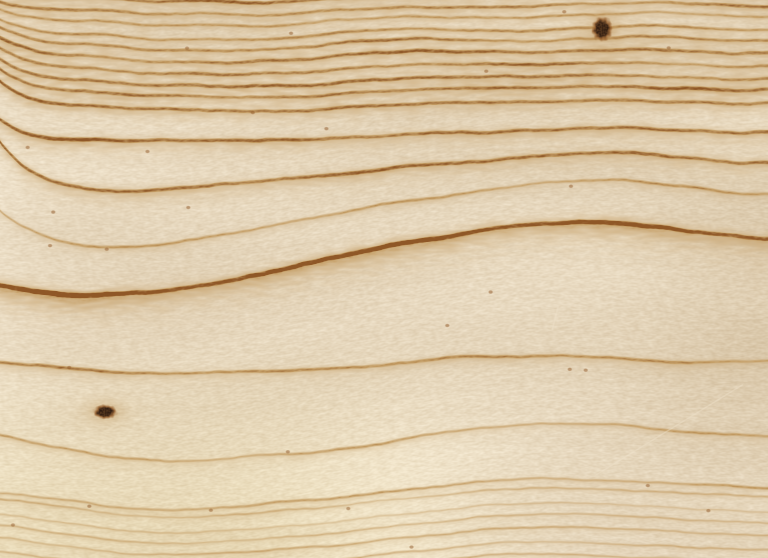
This texture is drawn by a Shadertoy shader. Its source:

```glsl
const vec3 PALE  = vec3(0.94, 0.89, 0.80);
const vec3 DEEP  = vec3(0.84, 0.765, 0.645);
const vec3 HONEY = vec3(0.77, 0.62, 0.40);
const vec3 BROWN = vec3(0.56, 0.34, 0.15);
const vec3 BARK  = vec3(0.20, 0.12, 0.07);

float hash(vec2 p) {
    vec3 q = fract(vec3(p.xyx) * 0.1031);
    q += dot(q, q.yzx + 33.33);
    return fract((q.x + q.y) * q.z);
}

vec2 gradientAt(vec2 cell) {
    float angle = 6.2832 * hash(cell);
    return vec2(cos(angle), sin(angle));
}

// Gradient noise, roughly -0.7 to 0.7
float noise(vec2 p) {
    vec2 i = floor(p), f = p - i;
    vec2 u = f * f * f * (f * (f * 6.0 - 15.0) + 10.0);
    vec2 e = vec2(0.0, 1.0);
    float low  = mix(dot(gradientAt(i), f), dot(gradientAt(i + e.yx), f - e.yx), u.x);
    float high = mix(dot(gradientAt(i + e.xy), f - e.xy), dot(gradientAt(i + e.yy), f - e.yy), u.x);
    return mix(low, high, u.y);
}

// Height of a growth line: a dip on the left, a long rise, a hook at the edge
float ringHeight(float x, float base, float swell, float hook) {
    float dip = 1.0 - smoothstep(0.15, 0.75, x) + 0.2 * smoothstep(0.75, 1.0, x);
    float rate = mix(5.0, 20.0, smoothstep(0.3, 0.6, base));
    float wobble = 0.014 * noise(vec2(x * 4.0, base * 6.0))
                 + 0.005 * noise(vec2(x * 13.0, base * 9.0))
                 + 0.0015 * noise(vec2(x * 60.0, base * 90.0));
    return base - swell * dip + hook * exp(-x * rate) + wobble;
}

// Narrow dark line with a crisp upper side and a stain fading downwards
float ringTone(float depth, float strength, float spread, float aa) {
    float halfWidth = 0.0012 + 0.0025 * strength;
    float line = 1.0 - smoothstep(halfWidth - aa, halfWidth + aa, abs(depth));
    float stain = exp(-max(depth, 0.0) / spread) * exp(min(depth, 0.0) / (0.35 * spread));
    return strength * (0.5 * line + 0.5 * stain);
}

float addRing(float tone, vec2 uv, vec4 ring, float aa) {
    float depth = ringHeight(uv.x, ring.x, ring.y, ring.z) - uv.y;
    float strength = ring.w * (1.0 + 0.55 * noise(vec2(uv.x * 5.0, ring.x * 70.0)));
    float spread = 0.004 + 0.014 * ring.w * ring.w;
    spread *= 1.0 + 0.7 * noise(vec2(uv.x * 40.0, uv.y * 150.0));
    return 1.0 - (1.0 - tone) * (1.0 - clamp(ringTone(depth, strength, spread, aa), 0.0, 1.0));
}

vec3 addKnot(vec3 color, vec2 offset, vec2 radius) {
    float d = length(offset / radius) + 0.25 * noise(offset * 130.0);
    color = mix(color, HONEY, 0.55 * exp(-0.9 * max(d - 0.8, 0.0)));
    color = mix(color, BROWN, 0.8 * (1.0 - smoothstep(0.9, 1.4, d)));
    float core = 1.0 - smoothstep(0.65, 1.05, d);
    return mix(color, BARK, core * (0.85 + 0.4 * noise(offset * 260.0)));
}

float scratch(vec2 p, vec2 a, vec2 b, float width) {
    vec2 ab = b - a;
    float t = clamp(dot(p - a, ab) / dot(ab, ab), 0.0, 1.0);
    return 1.0 - smoothstep(0.0, width, length(p - a - t * ab));
}

// Sparse tiny pores, one candidate per cell
float pores(vec2 p) {
    vec2 cell = floor(p);
    vec2 center = 0.3 + 0.4 * vec2(hash(cell + 3.0), hash(cell + 11.0));
    float d = length((p - cell - center) * vec2(0.8, 1.0));
    return step(0.965, hash(cell)) * (1.0 - smoothstep(0.04, 0.12, d));
}

void mainImage(out vec4 fragColor, in vec2 fragCoord) {
    vec2 uv = fragCoord / iResolution.xy;
    float aspect = iResolution.x / iResolution.y;
    vec2 p = vec2(uv.x * aspect, uv.y);
    float aa = 1.0 / iResolution.y;

    // Base wood: broad bands, light pools and short fibres
    float flow = uv.y + 0.08 * (1.0 - smoothstep(0.15, 0.75, uv.x));
    float light = 0.60 + 0.28 * noise(vec2(p.x * 1.5, flow * 7.0)) + 0.12 * noise(vec2(p.x * 4.0, flow * 45.0));
    light += 0.5 * exp(-20.0 * dot(p - vec2(0.69, 0.03), p - vec2(0.69, 0.03)));
    light += 0.25 * exp(-uv.x * 12.0) - 0.35 * smoothstep(0.75, 1.0, uv.x) * (1.0 - smoothstep(0.1, 0.35, abs(uv.y - 0.42)));
    vec2 fibre = vec2(p.x + 0.3 * p.y, flow - 0.04 * p.x);
    float grain = noise(fibre * vec2(55.0, 190.0)) + 0.8 * noise(fibre * vec2(130.0, 310.0) + 40.0);
    light += 0.38 * grain;
    vec3 color = mix(DEEP, PALE, clamp(light, -0.3, 1.2));
    color.b -= 0.035 * (1.0 - smoothstep(0.0, 0.45, uv.y)) * (1.0 - smoothstep(0.3, 0.8, uv.x));

    // Wide rings: base height, swell, hook, strength
    vec4 wide[7] = vec4[7](
        vec4(0.772, 0.027, 0.045, 0.75), vec4(0.728, 0.072, 0.093, 0.75),
        vec4(0.677, 0.117, 0.063, 0.45), vec4(0.597, 0.122, 0.014, 1.0),
        vec4(0.362, 0.038, 0.029, 0.55), vec4(0.240, 0.099, 0.079, 0.45),
        vec4(0.138, 0.065, 0.043, 0.42));
    float tone = 0.0;
    for (int i = 0; i < 7; i++) tone = addRing(tone, uv, wide[i], aa);

    // Crowded rings along the top and bottom
    for (int i = 0; i < 10; i++) {
        float k = float(i), jitter = hash(vec2(k, 7.0));
        float base = 0.815 + 0.0215 * k + 0.009 * jitter;
        tone = addRing(tone, uv, vec4(base, 0.018, 0.055 - 0.004 * k, 0.42 + 0.28 * hash(vec2(k, 2.0))), aa);
    }
    for (int i = 0; i < 7; i++) {
        float k = float(i), jitter = hash(vec2(k, 19.0));
        float base = 0.115 - 0.023 * k + 0.009 * jitter;
        tone = addRing(tone, uv, vec4(base, 0.06, 0.045, 0.22 + 0.16 * jitter), aa);
    }
    tone *= 1.0 + 0.25 * grain;
    color = mix(color, HONEY, clamp(tone * 2.0, 0.0, 1.0));
    color = mix(color, BROWN, smoothstep(0.42, 0.95, tone));

    // Knots, pores and scratches
    color = addKnot(color, p - vec2(0.784 * aspect, 0.948), vec2(0.015, 0.017));
    color = addKnot(color, p - vec2(0.137 * aspect, 0.262), vec2(0.017, 0.010));
    color = mix(color, BROWN, 0.5 * pores(p * 28.0));
    float marks = scratch(p, vec2(1.07, 0.15), vec2(1.33, 0.31), 0.0025)
                + scratch(p, vec2(0.99, 0.41), vec2(1.0, 0.45), 0.003);
    color = mix(color, PALE, 0.4 * marks);

    fragColor = vec4(clamp(color, 0.0, 1.0), 1.0);
}
```
